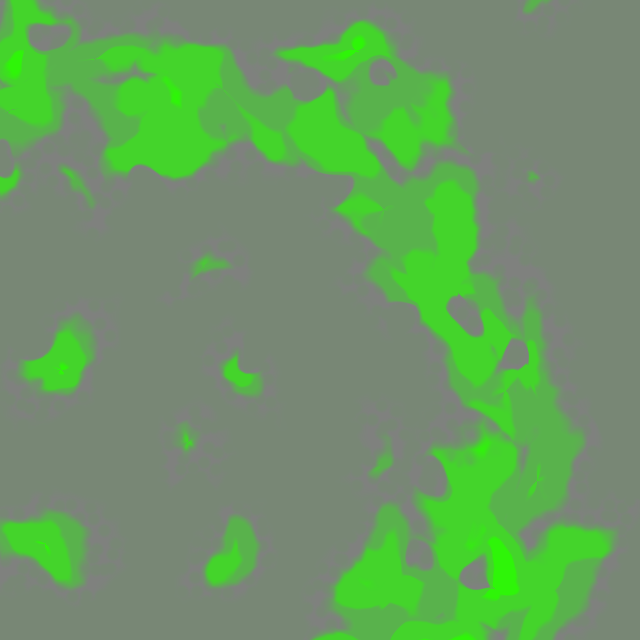
Write a Shadertoy shader that draws this texture.

```glsl
const vec3 GROUND = vec3(0.47, 0.53, 0.46);
const vec3 HALO = vec3(0.505, 0.50, 0.505);
const vec3 PALE_GREEN = vec3(0.35, 0.70, 0.30);
const vec3 LEAF_GREEN = vec3(0.265, 0.83, 0.17);
const vec3 VIVID_GREEN = vec3(0.18, 0.96, 0.03);

const int ARC_PATCHES = 26;
const int LOOSE_PATCHES = 17;

float hash(float n) {
    return fract(sin(n * 127.1 + 3.7) * 43758.5);
}

vec2 hash2(vec2 cell) {
    float n = dot(cell, vec2(1.0, 57.0));
    return vec2(hash(n), hash(n + 19.3));
}

// Distance to the nearest jittered cell point
float cellular(vec2 p) {
    vec2 cell = floor(p);
    float nearest = 2.0;
    for (int y = -1; y <= 1; y++) {
        for (int x = -1; x <= 1; x++) {
            vec2 corner = cell + vec2(x, y);
            nearest = min(nearest, length(corner + hash2(corner) - p));
        }
    }
    return nearest;
}

// Waves layered in turning directions
float layeredSines(vec2 p, float frequency) {
    float sum = 0.0;
    for (int i = 0; i < 4; i++) {
        float k = float(i);
        vec2 direction = vec2(cos(k * 2.4), sin(k * 2.4));
        sum += sin(dot(p, direction) * frequency * (1.0 + 0.23 * k) + k * 1.9);
    }
    return 0.5 * sum;
}

// Lobed oval: positive depth inside, negative outside
float patchDepth(vec2 p, vec2 centre, float angle, vec2 radii, float seed) {
    float c = cos(angle), s = sin(angle);
    vec2 q = mat2(c, -s, s, c) * (p - centre) / radii;
    float a = atan(q.y, q.x + 1e-5);
    float rim = 1.0 + 0.13 * sin(2.0 * a + seed * 2.1)
                    + 0.12 * sin(3.0 * a + seed * 4.3)
                    + 0.06 * sin(5.0 * a + seed);
    return (rim - length(q)) * radii.y;
}

// Large patches lying along an arc around a clearing
float arcPatches(vec2 p, vec2 hub, float radius) {
    float depth = -1.0;
    for (int i = 0; i < ARC_PATCHES; i++) {
        float k = float(i);
        float turn = mix(2.35, -0.95, (k + hash(k)) / float(ARC_PATCHES));
        float reach = radius + mix(-0.06, 0.17, hash(k + 40.0));
        vec2 centre = hub + reach * vec2(cos(turn), sin(turn));
        float tilt = turn + 1.57 + 0.9 * (hash(k + 80.0) - 0.5);
        vec2 radii = vec2(mix(0.07, 0.15, hash(k + 120.0)),
                          mix(0.035, 0.085, hash(k + 160.0)));
        depth = max(depth, patchDepth(p, centre, tilt, radii, k));
    }
    return depth;
}

// Small patches spread evenly over the canvas
float loosePatches(vec2 p) {
    float depth = -1.0;
    for (int i = 0; i < LOOSE_PATCHES; i++) {
        float k = float(i);
        vec2 centre = fract(k * vec2(0.7549, 0.5698) + 0.3);
        float size = mix(0.014, 0.055, pow(hash(k + 200.0), 1.6));
        vec2 radii = size * vec2(1.4, 0.9);
        depth = max(depth, patchDepth(p, centre, 6.28 * hash(k + 240.0), radii, k));
    }
    return depth;
}

void mainImage(out vec4 fragColor, in vec2 fragCoord) {
    vec2 p = fragCoord / iResolution.y;
    vec2 warped = p + 0.010 * vec2(layeredSines(p, 31.0), layeredSines(p.yx + 3.0, 37.0));

    // Patch depth with ragged rims and occasional holes
    float depth = max(arcPatches(warped, vec2(0.25, 0.35), 0.5), loosePatches(warped));
    depth += 0.024 * (cellular(warped * 11.0) - 0.5);
    depth += 0.010 * (cellular(p * 34.0) - 0.5);
    depth -= 0.05 * smoothstep(0.22, 0.08, cellular(warped * 6.0 + 5.0));

    // Flat tone steps inside the patches
    float tone = 10.0 * min(depth, 0.06) + 0.32 * layeredSines(warped + 7.0, 27.0);
    float mottle = smoothstep(0.25, 0.6, cellular(p * 45.0));
    float halo = smoothstep(-0.04, -0.015, depth) * mottle;

    vec3 color = mix(GROUND, HALO, 0.8 * halo);
    color = mix(color, PALE_GREEN, smoothstep(-0.008, 0.009, depth));
    float inside = smoothstep(0.0, 0.010, depth);
    color = mix(color, LEAF_GREEN, inside * smoothstep(0.12, 0.24, tone));
    color = mix(color, VIVID_GREEN, inside * smoothstep(0.64, 0.74, tone));
    fragColor = vec4(color, 1.0);
}
```
